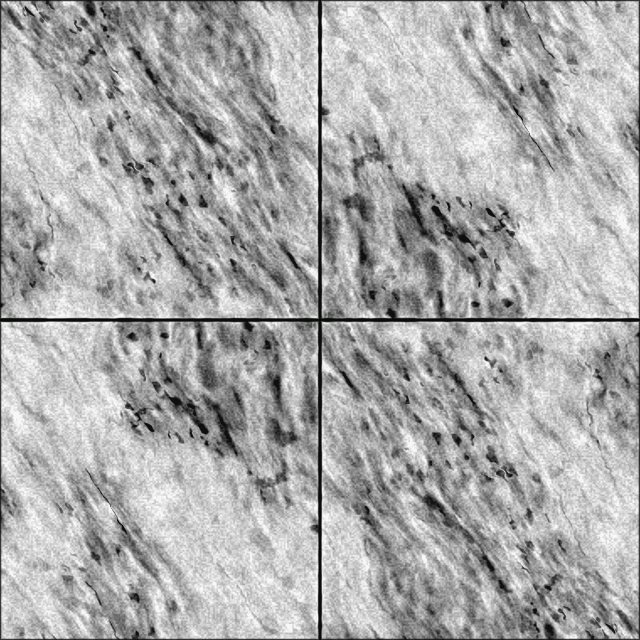
A WebGL 2 fragment shader for this texture:

```glsl
#version 300 es
precision highp float;
// Four grey stone tiles parted by dark joints; the lower pair is the upper pair turned half round.
// Each tile layers slanted stretched noise, pale patches, cellular dark specks,
// broken ridge veins and fine grain, all in a grain direction bent by sines.

uniform vec2 u_resolution;
out vec4 outColor;

const float SLANT = 0.46;           // sideways drift of the grain per unit of height
const vec2 PATCH_FREQ = vec2(9.0, 4.5);
const vec2 FIBRE_FREQ = vec2(48.0, 18.0);
const vec2 SPECK_FREQ = vec2(62.0, 38.0);
const vec2 VEIN_FREQ = vec2(16.0, 5.0);
const float GRAIN_FREQ = 380.0;
const float STONE_GREY = 0.64;
const float PALE_GREY = 0.83;
const float FIBRE_CONTRAST = 0.95;
const float SPECK_DEPTH = 0.46;
const float VEIN_DEPTH = 0.40;
const float GRAIN_CONTRAST = 0.22;
const float JOINT_HALF = 0.0029;
const float BORDER_WIDTH = 0.0018;
const float HALO_WIDTH = 0.009;
const vec3 JOINT_COLOR = vec3(0.035, 0.045, 0.035);

float hash(vec2 p) {
  vec3 h = fract(p.xyx * 0.1031);
  h += dot(h, h.yzx + 33.33);
  return fract((h.x + h.y) * h.z);
}

float noise(vec2 p) {
  vec2 cell = floor(p), f = fract(p);
  f = f * f * (3.0 - 2.0 * f);
  float low = mix(hash(cell), hash(cell + vec2(1, 0)), f.x);
  float high = mix(hash(cell + vec2(0, 1)), hash(cell + vec2(1, 1)), f.x);
  return mix(low, high, f.y);
}

// Three octaves, strongest in the middle one
float fibres(vec2 q) {
  return 0.35 * noise(q) + 0.42 * noise(q * 2.13 + 7.3) + 0.23 * noise(q * 4.37 + 19.1);
}

// Cellular blobs of random size and strength
float specks(vec2 q) {
  vec2 cell = floor(q), f = fract(q);
  float darkest = 0.0;
  for (int y = -1; y <= 1; y++) {
    for (int x = -1; x <= 1; x++) {
      vec2 offset = vec2(x, y);
      vec2 id = cell + offset;
      vec2 center = offset + vec2(hash(id), hash(id + 37.7));
      float radius = mix(0.3, 0.6, hash(id + 71.3));
      float strength = smoothstep(0.3, 0.9, hash(id + 113.9));
      float blob = 1.0 - smoothstep(0.3 * radius, radius, length(f - center));
      darkest = max(darkest, strength * blob);
    }
  }
  return darkest;
}

// x runs across the grain, y along it
vec2 grainSpace(vec2 p) {
  float across = p.x + SLANT * p.y;
  across += 0.028 * sin(7.0 * p.y + 3.0 * p.x);
  across += 0.007 * sin(31.0 * p.y + 13.0 * p.x + 1.7);
  across += 0.018 * (noise(p * 14.0) - 0.5);
  return vec2(across, p.y - 0.25 * p.x + 1.0);
}

float stone(vec2 p) {
  vec2 q = grainSpace(p);

  // Broad pale patches
  float patches = 0.75 * noise(q * PATCH_FREQ) + 0.25 * noise(q * PATCH_FREQ * 3.1 + 5.0);
  float pale = smoothstep(0.5, 0.72, patches);
  float tone = mix(STONE_GREY, PALE_GREY, pale);

  // Short slanted streaks
  float streak = fibres(q * FIBRE_FREQ) - 0.5;
  tone += FIBRE_CONTRAST * mix(1.0, 0.4, pale) * streak;

  // Ragged specks, gathered in clusters
  vec2 ragged = vec2(noise(q * 130.0), noise(q * 130.0 + 43.0)) - 0.5;
  float cluster = mix(0.35, 1.15, smoothstep(0.3, 0.7, noise(q * vec2(13.0, 8.0) + 3.0)));
  tone -= SPECK_DEPTH * specks(q * SPECK_FREQ + 0.6 * ragged) * cluster * (1.0 - 0.8 * pale);

  // Thin veins broken into beads
  float ridge = abs(noise(q * VEIN_FREQ + 0.1 * ragged + 11.0) - 0.5);
  float beads = smoothstep(0.38, 0.65, noise(q * vec2(64.0, 44.0) + 29.0));
  tone -= VEIN_DEPTH * (1.0 - smoothstep(0.0, 0.05, ridge)) * beads * (1.0 - 0.5 * pale);

  return tone + GRAIN_CONTRAST * (noise(p * GRAIN_FREQ) - 0.5);
}

void main() {
  vec2 uv = gl_FragCoord.xy / u_resolution;
  float pixel = 1.0 / min(u_resolution.x, u_resolution.y);

  // Half turn of the lower row, then a separate stone for each column
  vec2 p = uv.y < 0.5 ? 1.0 - uv : uv;
  float tone = stone(p + step(0.5, p.x) * vec2(3.0, 2.0));

  // Joints with a slight wobble and a soft light rim
  vec2 toCenter = abs(uv - 0.5);
  float joint = min(toCenter.x, toCenter.y) + 0.001 * (noise(uv * 90.0) - 0.5);
  float border = 0.5 - max(toCenter.x, toCenter.y);
  tone += 0.12 * (1.0 - smoothstep(JOINT_HALF, HALO_WIDTH, joint));
  float gap = 1.0 - smoothstep(JOINT_HALF - pixel, JOINT_HALF + pixel, joint);
  float rim = 0.85 * (1.0 - smoothstep(BORDER_WIDTH - pixel, BORDER_WIDTH + pixel, border));

  vec3 color = vec3(clamp(tone, 0.06, 0.97));
  outColor = vec4(mix(color, JOINT_COLOR, max(gap, rim)), 1.0);
}
```
